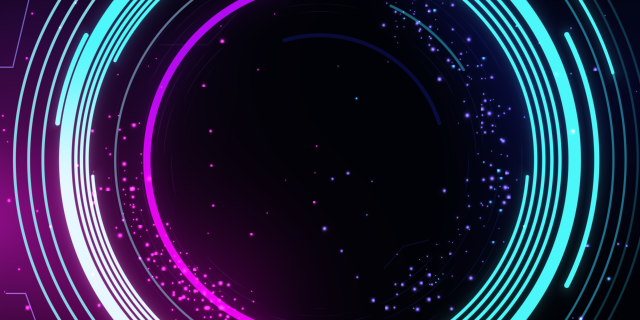
Write a WebGL 2 fragment shader that draws this background.

```glsl
#version 300 es
precision highp float;

#define BAND_RADIUS 0.796
#define BAND_HALF 0.0195
#define RING_HALF 0.0052
#define MAGENTA_RADIUS 0.557
#define MAGENTA_HALF 0.0115
#define GLOW_SIZE 0.016
#define TRACE_LEVEL 0.17
#define SPARK_LEVEL 1.25

uniform vec2 u_resolution;
out vec4 outColor;

const float PI = 3.14159;
const vec3 CYAN = vec3(0.30, 0.97, 0.98);
const vec3 PALE = vec3(0.90, 0.97, 1.00);
const vec3 TEAL = vec3(0.12, 0.48, 0.58);
const vec3 NAVY = vec3(0.02, 0.025, 0.16);

vec2 hash2(vec2 p) {
    vec3 q = fract(p.xyx * vec3(0.1031, 0.1030, 0.0973));
    q += dot(q, q.yzx + 33.33);
    return fract((q.xx + q.yz) * q.zy);
}

float slope(vec2 cell, vec2 corner, vec2 f) {
    float angle = 2.0 * PI * hash2(cell + corner).x;
    return dot(vec2(cos(angle), sin(angle)), f - corner);
}

float gradientNoise(vec2 p) {
    vec2 i = floor(p), f = fract(p), e = vec2(0, 1);
    vec2 u = f * f * (3.0 - 2.0 * f);
    return mix(mix(slope(i, e.xx, f), slope(i, e.yx, f), u.x),
               mix(slope(i, e.xy, f), slope(i, e.yy, f), u.x), u.y);
}

float blob(vec2 p, vec2 center, vec2 size) {
    vec2 q = (p - center) / size;
    return exp(-dot(q, q));
}

float bell(float x, float width) {
    return exp(-x * x / (width * width));
}

float stroke(float d, float halfWidth) {
    float soft = 0.75 / u_resolution.y;
    return 1.0 - smoothstep(-soft, soft, d - halfWidth);
}

// Round-ended arc centered on angle mid
float arcDist(vec2 p, float radius, float mid, float span) {
    float c = cos(mid), s = sin(mid);
    p = vec2(c * p.x + s * p.y, abs(c * p.y - s * p.x));
    if (atan(p.y, p.x) < span) return abs(length(p) - radius);
    return length(p - radius * vec2(cos(span), sin(span)));
}

float segment(vec2 p, vec2 a, vec2 b) {
    vec2 d = b - a;
    return length(p - a - d * clamp(dot(p - a, d) / dot(d, d), 0.0, 1.0));
}

float trace(vec2 p, vec2 a, vec2 b, vec2 c) {
    return min(segment(p, a, b), segment(p, b, c));
}

vec3 background(vec2 p) {
    float haze = 1.0 + 0.3 * gradientNoise(p * 3.0);
    vec3 col = vec3(0.003, 0.008, 0.025);
    col += vec3(0.46, 0.035, 0.42) * blob(p, vec2(-1.05, -0.18), vec2(0.42, 0.46)) * haze;
    col += vec3(0.27, 0.0, 0.23) * blob(p, vec2(-0.48, -0.52), vec2(0.36, 0.34)) * haze;
    col += vec3(0.07, 0.015, 0.13) * blob(p, vec2(-0.8, 0.42), vec2(0.4, 0.3));
    float shell = bell(length(p) - 0.66, 0.18) * smoothstep(0.05, 0.5, p.x);
    col += NAVY * shell * smoothstep(-0.6, 0.3, p.y);
    return col + NAVY * 0.6 * blob(p, vec2(1.0, 0.25), vec2(0.3, 0.4));
}

// Faint broken orbits and bent circuit traces
vec3 circuits(vec2 p) {
    float r = length(p), lane = r * 42.0;
    float orbit = stroke(abs(fract(lane) - 0.5) / 42.0, 0.0012);
    orbit *= smoothstep(-0.05, 0.25, gradientNoise(vec2(floor(lane) * 1.7, atan(p.y, abs(p.x)) * 2.5)));
    orbit *= smoothstep(0.40, 0.47, r) * (1.0 - smoothstep(0.62, 0.70, r));
    float bent = trace(p, vec2(-0.50, 0.36), vec2(-0.35, 0.36), vec2(-0.26, 0.46));
    bent = min(bent, trace(p, vec2(0.20, -0.34), vec2(0.26, -0.27), vec2(0.34, -0.25)));
    float edge = trace(p, vec2(-1.0, 0.29), vec2(-0.96, 0.29), vec2(-0.91, 0.5));
    edge = min(edge, trace(p, vec2(-0.98, -0.417), vec2(-0.92, -0.417), vec2(-0.89, -0.5)));
    vec3 tint = mix(vec3(0.45, 0.15, 0.6), vec3(0.1, 0.25, 0.8), smoothstep(-0.5, 0.3, p.x));
    return tint * TRACE_LEVEL * (orbit + stroke(bent, 0.0015)) + vec3(0.3, 0.38, 0.55) * stroke(edge, 0.0018);
}

// Scattered points, densest along the lower side arcs
vec3 sparks(vec2 p) {
    vec3 col = vec3(0.0);
    for (int i = 0; i < 3; i++) {
        float size = 0.055 - 0.015 * float(i);
        vec2 cell = floor(p / size), local = abs(p / size - cell - 0.5);
        vec2 rnd = hash2(cell + 71.0 * float(i + 1)), pick = hash2(cell + 19.0 + 37.0 * float(i));
        vec2 pos = (cell + 0.25 + 0.5 * rnd) * size;
        float right = step(0.0, pos.x);
        float track = mix(0.62, 0.545, right) - 0.05 * smoothstep(0.0, 0.4, -pos.y);
        float density = bell(length(pos) - track, 0.065) * smoothstep(0.14, 0.3, abs(pos.x));
        density *= mix(smoothstep(-0.35, 0.3, -pos.y), 0.65, right);
        float d = length(p - pos), core = mix(0.0015, 0.0045, pick.y * pick.y);
        float glow = bell(d, core * 1.26) + 0.25 * exp(-d / (core * 1.5));
        glow *= step(pick.x, 0.75 * density + 0.012) * (0.4 + 0.6 * pick.y);
        glow *= 1.0 - smoothstep(0.3, 0.5, max(local.x, local.y));
        vec3 cool = mix(vec3(0.5, 0.4, 1.0), vec3(0.3, 0.65, 1.0), step(0.85, rnd.y));
        col += mix(vec3(0.95, 0.2, 0.85), cool, right) * glow;
    }
    return col * SPARK_LEVEL;
}

void main() {
    vec2 p = (gl_FragCoord.xy - 0.5 * u_resolution) / u_resolution.y;
    float r = length(p);
    bool left = p.x < 0.0;
    vec3 col = background(p) + circuits(p);
    // Dim inner arcs and outer orbits
    col += vec3(0.03, 0.03, 0.2) * stroke(arcDist(p, 0.39, 1.08, 0.78), 0.006);
    col = mix(col, TEAL, 0.8 * stroke(arcDist(p, 0.53, 0.85, 0.29), 0.004));
    if (left) col = mix(col, vec3(0.5, 0.7, 0.8), 0.65 * stroke(abs(r - 0.64), 0.0035));
    for (int i = 0; i < 4; i++) {
        float k = float(i);
        if (!left) col = mix(col, TEAL, (i < 2 ? 0.9 : 0.4) * stroke(abs(r - 0.917 - 0.038 * k), 0.0035));
        else if (i < 3) col = mix(col, mix(CYAN, PALE, 0.45), 0.85 * stroke(abs(r - 0.955 + 0.0445 * k), 0.0045));
    }
    // Bright concentric rings and partial arcs
    float nearest = abs(r - BAND_RADIUS) - BAND_HALF;
    vec4 arcs[4] = vec4[4](vec4(0.828, 0.0075, 2.827, 0.175), vec4(0.865, 0.008, 0.0, 0.47),
                           vec4(0.955, 0.005, 0.45, 0.16), vec4(0.65, 0.005, -0.5, 0.42));
    for (int i = 0; i < 4; i++) {
        float d = abs(r - (left ? 0.763 - 0.0175 * float(i) : 0.75 - 0.0253 * float(i)));
        if (left && i == 3) d = min(arcDist(p, 0.712, 2.48, 0.21), arcDist(p, 0.712, -2.67, 0.4));
        vec4 a = arcs[i];
        nearest = min(nearest, min(d - RING_HALF, arcDist(p, a.x, a.z, a.w) - a.y));
    }
    vec3 ringColor = left ? mix(PALE, CYAN, smoothstep(-0.1, 0.42, p.y)) : CYAN;
    col += ringColor * 0.16 * exp(-max(nearest, 0.0) / GLOW_SIZE);
    col = mix(col, ringColor, stroke(nearest, 0.0));
    // Magenta crescent
    float crescent = arcDist(p - vec2(0.016, 0.0), MAGENTA_RADIUS, PI, 1.3);
    vec3 magenta = mix(vec3(0.92, 0.02, 0.93), vec3(0.70, 0.04, 0.95), smoothstep(-0.3, 0.4, p.y));
    col += magenta * 0.18 * exp(-crescent / (2.0 * GLOW_SIZE));
    col = mix(col, magenta, stroke(crescent, MAGENTA_HALF));
    outColor = vec4(min(col + sparks(p), 1.0), 1.0);
}
```
